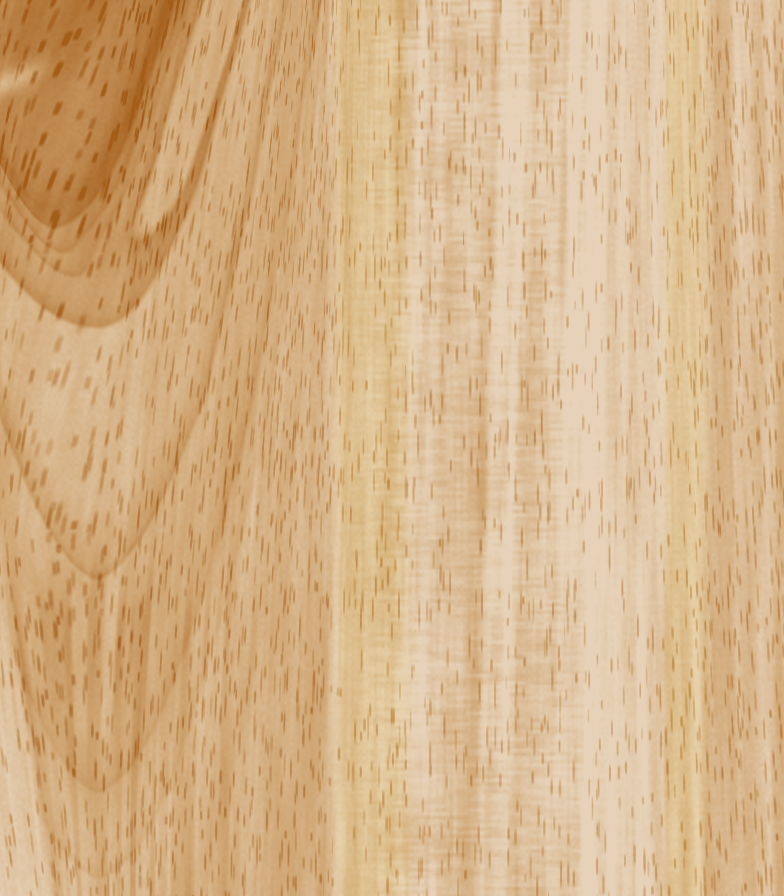
This texture is drawn by a Shadertoy shader. Its source:

```glsl
#define LIGHT_WOOD vec3(0.905, 0.825, 0.725)
#define MID_WOOD   vec3(0.810, 0.645, 0.445)
#define DARK_WOOD  vec3(0.640, 0.365, 0.100)
#define ARCH_CURVE 13.4
#define HEART_EDGE 0.371
#define PORE_DEPTH 0.40
#define GRAIN_DEPTH 0.20

const int RINGS = 7;
const float ringLevel[RINGS] = float[](0.02, 0.12, 0.355, 0.638, 0.695, 0.722, 0.750);
const float ringTone[RINGS] = float[](0.10, 0.13, 0.24, 0.30, 0.17, 0.17, 0.25);

const int BANDS = 8;
const float bandEdge[BANDS] = float[](0.371, 0.455, 0.487, 0.545, 0.575, 0.628, 0.742, 0.785);
const float bandTone[BANDS] = float[](0.16, 0.08, 0.21, 0.02, 0.18, 0.04, 0.14, 0.20);

float hash(vec2 p) {
    return fract(sin(dot(p, vec2(127.1, 311.7))) * 43758.5453);
}

float noise(vec2 p) {
    vec2 i = floor(p), f = fract(p);
    f = f * f * (3.0 - 2.0 * f);
    return mix(mix(hash(i), hash(i + vec2(1, 0)), f.x),
               mix(hash(i + vec2(0, 1)), hash(i + vec2(1, 1)), f.x), f.y);
}

// Height of the arch apex passing through p; xy = level, distance scale
vec2 archField(vec2 p) {
    float dx = p.x - 0.11;
    float rough = p.y - ARCH_CURVE * dx * dx;
    float inner = smoothstep(0.40, 0.52, rough);
    dx = p.x - mix(0.11, 0.055, smoothstep(0.64, 0.74, rough));
    float curve = dx < 0.0 ? mix(ARCH_CURVE, 6.0, inner) : ARCH_CURVE;
    float level = p.y - curve * dx * dx - 0.3 * (1.0 - inner) * abs(dx);
    return vec2(level, inversesqrt(1.0 + pow(2.0 * curve * dx, 2.0)));
}

// Sideways coordinate that stays constant along a fibre
float fibre(vec2 p) {
    float g = p.x - 0.10 * p.y * p.y * (1.0 - smoothstep(0.25, 0.45, p.x));
    g += 0.15 * min(p.y, 0.4) * (1.0 - smoothstep(0.0, 0.15, p.x));
    return g + 0.05 * p.y * smoothstep(0.65, 0.85, p.x);
}

// Short dark vessels, one per staggered cell in each layer
float pores(vec2 q, float density) {
    float amount = 0.0;
    for (int i = 0; i < 3; i++) {
        float k = float(i);
        vec2 s = q * vec2(105.0 + 17.0 * k, 29.0 - 4.0 * k) + k * 19.3;
        s.y += 7.0 * hash(vec2(floor(s.x), k));
        vec2 id = floor(s), f = fract(s) - 0.5;
        float r = hash(id + 3.7);
        f.x -= 0.4 * (hash(id + 8.1) - 0.5);
        float halfLength = mix(0.18, 0.46, hash(id + 5.3));
        float taper = 1.0 - smoothstep(0.3, 1.0, abs(f.y) / halfLength);
        float streak = taper * (1.0 - smoothstep(0.04, 0.25, abs(f.x)));
        amount = max(amount, streak * step(r, density) * mix(0.5, 1.0, hash(id + 1.9)));
    }
    return amount;
}

float heartTone(vec2 p, float g) {
    vec2 q = p + 0.007 * (vec2(noise(p * 9.0), noise(p * 11.0 + 5.0)) - 0.5);
    vec2 arch = archField(q);
    float tone = 0.27 + 0.10 * (noise(vec2(arch.x * 16.0, 2.0)) - 0.5);

    // Growth rings: crisp lower edge, soft fade inward
    for (int i = 0; i < RINGS; i++) {
        float d = (arch.x - ringLevel[i]) * arch.y;
        float edge = smoothstep(-0.006, 0.001, d);
        tone += ringTone[i] * edge * (0.6 * exp(-max(d, 0.0) / 0.006) + 0.4 * exp(-max(d, 0.0) / 0.045));
    }
    tone += 0.13 * smoothstep(0.632, 0.645, arch.x);
    tone += 0.24 * smoothstep(0.742, 0.775, arch.x);
    tone += 0.10 * smoothstep(0.85, 1.0, arch.x) * noise(p * vec2(20.0, 30.0));

    // Straight lined grain beneath the lowest arch
    float below = 1.0 - smoothstep(0.30, 0.40, p.y);
    float lines = smoothstep(0.45, 0.85, noise(vec2(g * 135.0, p.y * 3.0)));
    tone += below * (0.05 + 0.20 * (lines - 0.3) * (1.0 - smoothstep(0.2, 0.35, p.x)));

    // Pale sapwood wedge and golden knot streak
    float wedge = p.x - 0.065 + 0.15 * p.y;
    tone = mix(tone, 0.12, 0.8 * (1.0 - smoothstep(-0.012, 0.0, wedge)));
    tone += 0.14 * exp(-abs(wedge) / 0.005) * below;
    vec2 knot = (p - vec2(0.015, 0.905 + 0.4 * p.x)) / vec2(0.035, 0.013);
    return tone - 0.40 * exp(-dot(knot, knot));
}

float bandedTone(vec2 p) {
    float window = smoothstep(0.38, 0.45, p.x) * (1.0 - smoothstep(0.60, 0.70, p.x));
    float x = p.x - 0.025 * (p.y - 0.5) * window + 0.004 * (noise(p * vec2(4.0, 7.0)) - 0.5);
    float tone = bandTone[0];
    for (int i = 1; i < BANDS; i++)
        tone = mix(tone, bandTone[i], smoothstep(-0.005, 0.005, x - bandEdge[i]));
    tone += 0.22 * (noise(vec2(x * 85.0, p.y * 1.2)) - 0.5);
    tone += 0.12 * (noise(p * vec2(22.0, 16.0)) - 0.5) * window;
    return tone + 0.10 * (noise(p * vec2(45.0, 240.0)) - 0.5) * (0.3 + window);
}

void mainImage(out vec4 fragColor, in vec2 fragCoord) {
    vec2 p = fragCoord / iResolution.y;
    float g = fibre(p);
    float heart = 1.0 - smoothstep(HEART_EDGE - 0.012, HEART_EDGE + 0.006, p.x);
    float tone = mix(bandedTone(p), heartTone(p, g), heart);

    // Fibres at two scales
    float grain = 0.5 * noise(vec2(g * 260.0, p.y * 14.0)) + 0.5 * noise(vec2(g * 110.0, p.y * 4.0));
    tone += GRAIN_DEPTH * (grain - 0.5) + 0.06 * (noise(p * vec2(330.0, 260.0)) - 0.5);

    // Vessels, sparse in the pale bands
    float rightEdge = smoothstep(0.755, 0.79, p.x);
    float density = mix(0.13 + 0.15 * noise(vec2(p.x * 32.0, p.y * 2.0)), 0.40, max(heart, rightEdge));
    tone += PORE_DEPTH * pores(vec2(g, p.y), density);

    // Tone ramp, with a golden cast in two bands
    tone = clamp(tone, 0.0, 1.0);
    vec3 color = mix(LIGHT_WOOD, MID_WOOD, smoothstep(0.0, 0.4, tone) * 0.4 + min(tone / 0.4, 1.0) * 0.6);
    color = mix(color, DARK_WOOD, max(tone - 0.4, 0.0) / 0.6);
    float golden = smoothstep(0.365, 0.385, p.x) * (1.0 - smoothstep(0.44, 0.47, p.x));
    golden += smoothstep(0.735, 0.75, p.x) * (1.0 - smoothstep(0.775, 0.80, p.x));
    color -= golden * vec3(0.0, 0.005, 0.055);
    fragColor = vec4(color, 1.0);
}
```
